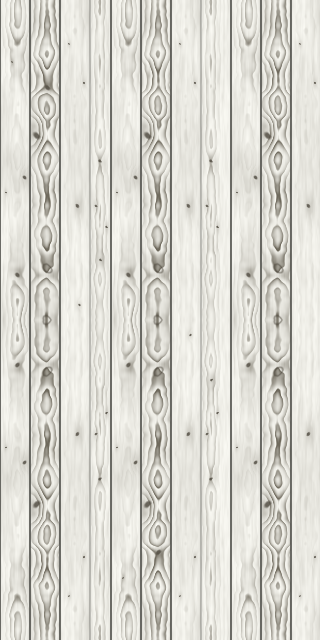
This texture is drawn by a WebGL 1 fragment shader. Its source:

```glsl
precision highp float;
uniform vec2 u_resolution;

#define PLANKS 10.667
#define CROP 0.7
#define GAP_HALF 0.025
#define FIBRE 0.10
#define CLOUD 0.09
#define PALE vec3(0.982, 0.980, 0.956)
#define GRAIN vec3(0.43, 0.41, 0.36)
#define KNOT vec3(0.30, 0.28, 0.24)
#define GAP vec3(0.29, 0.29, 0.27)

float hash(vec2 p) {
  return fract(sin(dot(p, vec2(127.1, 311.7))) * 4375.85);
}

float noise(vec2 p) {
  vec2 i = floor(p), f = fract(p);
  f = f * f * (3.0 - 2.0 * f);
  return mix(mix(hash(i), hash(i + vec2(1.0, 0.0)), f.x),
             mix(hash(i + vec2(0.0, 1.0)), hash(i + 1.0), f.x), f.y);
}

// Grain strength, ring density, heart position, heart half width
vec4 grainTraits(float kind) {
  if (kind < 0.5) return vec4(0.50, 1.9, 0.58, 0.25);
  if (kind < 1.5) return vec4(0.80, 1.8, 0.56, 0.34);
  if (kind < 2.5) return vec4(0.09, 1.6, 0.50, 0.40);
  return vec4(0.38, 1.4, 0.33, 0.20);
}

// Four knots per kind; a negative size is an open ring, the last knot is occasional
void knotTraits(float kind, out vec4 across, out vec4 along, out vec4 size) {
  if (kind < 0.5) {
    across = vec4(0.58, 0.82, 0.20, 0.40);
    along = vec4(1.50, 4.75, 4.25, 8.60);
    size = vec4(0.085, 0.07, 0.03, 0.03);
  } else if (kind < 1.5) {
    across = vec4(0.22, 0.58, 0.58, 0.58);
    along = vec4(6.15, 1.72, 0.00, 7.75);
    size = vec4(0.12, -0.12, -0.12, 0.09);
  } else if (kind < 2.5) {
    across = vec4(0.58, 0.80, 0.30, 0.65);
    along = vec4(3.80, 7.90, 9.20, 0.50);
    size = vec4(0.07, 0.04, 0.03, 0.045);
  } else {
    across = vec4(0.33, 0.20, 0.55, 0.35);
    along = vec4(5.30, 3.80, 3.10, 2.00);
    size = vec4(0.06, 0.05, 0.045, 0.05);
  }
}

void main() {
  vec2 uv = gl_FragCoord.xy / u_resolution;
  float pixel = PLANKS / u_resolution.x;

  // Four-plank repeat; the fourth plank of the first repeat is cropped
  float x = uv.x * PLANKS;
  if (x > 3.0 + CROP) x += 1.0 - CROP;
  float index = floor(x), f = x - index;
  float kind = mod(index, 4.0), repeat = floor(index / 4.0);

  // Boards mirror about the middle height
  float y = (uv.y - 0.5) * 2.0 * PLANKS;
  float v = abs(y), top = step(0.0, y);
  vec2 seed = vec2(kind * 17.3, kind * 9.1);

  // Knots bend the grain and leave dark cores
  vec4 across, along, size;
  knotTraits(kind, across, along, size);
  float bend = 0.0, core = 0.0, halo = 0.0;
  for (int i = 0; i < 4; i++) {
    float s = abs(size[i]);
    vec2 q = vec2(f - across[i], v - along[i]) / s;
    q.y += 0.3 * q.x;
    float d = length(q) + 0.35 * (noise(q * 1.3 + seed) - 0.5);
    float shown = i < 3 ? 1.0 : 1.0 - step(0.5, abs(repeat + top - 1.0));
    float ring = exp(-pow((d - 1.1) * 3.2, 2.0));
    float solid = 1.0 - smoothstep(0.4, 1.25, d);
    core = max(core, shown * (size[i] < 0.0 ? 0.5 * ring : 0.8 * solid));
    halo += shown * 0.15 * exp(-dot(q, q * vec2(0.25, 0.05)));
    bend += shown * 9.0 * s * exp(-dot(q, q * vec2(0.16, 0.03)));
  }

  // Annual rings: long lines along the board that swell into pointed spindles
  vec4 g = grainTraits(kind);
  float a = (f - g.z) / g.w;
  bool figured = abs(kind - 1.0) < 0.5;
  float arch = kind < 0.5 ? 1.3 * sin(v * 0.6) : 0.0;
  float swell = noise(vec2(3.0, v * 1.1) + seed) + 0.4 * noise(vec2(8.0, v * 2.7) + seed);
  float field = sqrt(a * a + arch * arch + 0.03)
              + (figured ? 1.1 : 0.45) * swell
              + 0.35 * noise(vec2(f * 2.5, v * 1.5) + seed)
              + 0.16 * noise(vec2(f * 5.0, v * 6.0) + seed);
  float phase = fract(g.y * field + bend);
  float rings = phase * phase * (1.0 - smoothstep(0.78, 1.0, phase)) * 1.6;
  float strength = g.x * exp(-0.6 * a * a);
  if (kind < 0.5) strength *= 0.2 + 0.8 * (exp(-v * v * 0.25) + smoothstep(6.5, 9.0, v));
  strength *= 0.45 + 0.9 * noise(vec2(f * 3.0, v * 1.2) + seed + 40.0);
  float tone = strength * rings;

  // Soft stains, fine fibres and slight wear that differs between repeats
  float stain = noise(vec2(f * 1.4, v * 0.45) + seed + 70.0);
  tone += CLOUD * smoothstep(0.35, 1.0, stain);
  if (kind < 0.5) tone += 0.08 * smoothstep(3.3, 4.7, v) * (1.0 - smoothstep(5.0, 6.3, v));
  float fibre = noise(vec2(f * 17.0, v * 1.3) + seed);
  tone += FIBRE * fibre * fibre + 0.06 * noise(vec2(f * 24.0, v * 4.0) + seed);
  tone += 0.03 * noise(vec2(x * 2.0, y * 0.7)) + halo - 0.02;
  vec3 color = mix(PALE, GRAIN, clamp(tone, 0.0, 1.0));
  color = mix(color, KNOT, core);

  // Dark gaps with a faint shaded edge; the joint before the fourth plank is finer
  float width = abs(kind - 3.0) < 0.5 && repeat < 0.5 ? CROP : 1.0;
  float edge = min(f, width - f);
  float fine = 1.0 - step(0.5, abs(mod(floor(x + 0.5), 4.0) - 3.0));
  float gap = 1.0 - smoothstep(-0.6 * pixel, 0.6 * pixel, edge - GAP_HALF * (1.0 - 0.4 * fine));
  color *= 1.0 - 0.06 * exp(-edge * 22.0);
  color = mix(color, GAP, gap * (1.0 - 0.35 * fine));

  gl_FragColor = vec4(color, 1.0);
}
```
